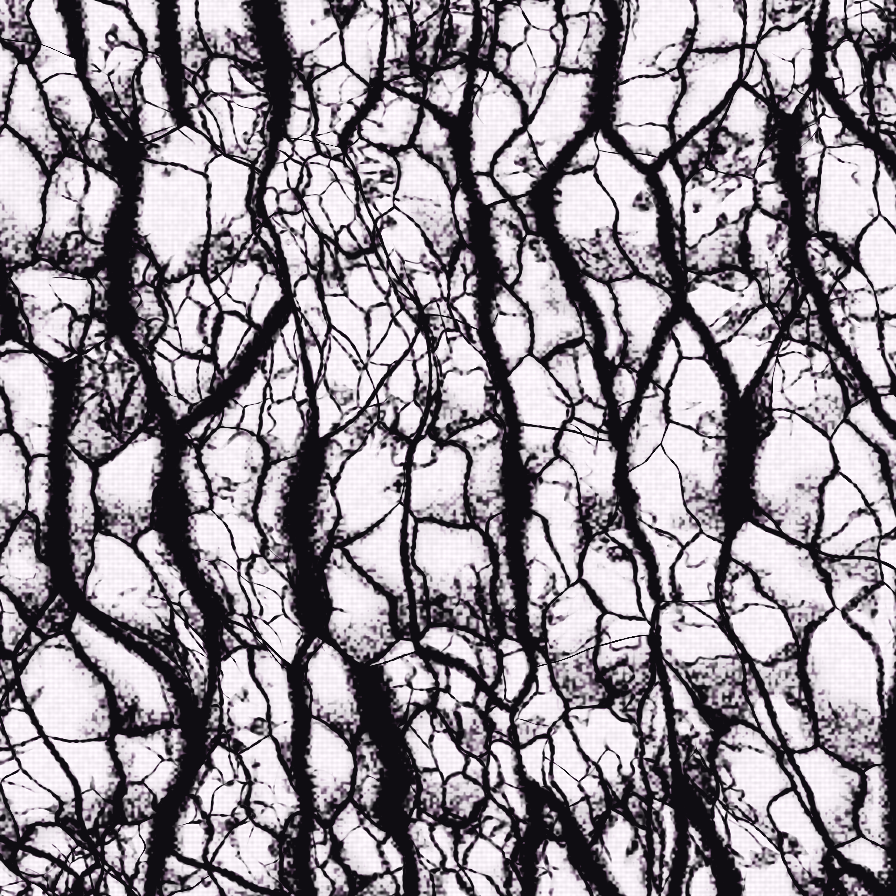
Write a WebGL 2 fragment shader that draws this texture.

```glsl
#version 300 es
precision highp float;

#define CRACK_GRID vec2(8.0, 3.5)
#define SCALE_GRID vec2(15.0, 9.5)
#define PEBBLE_GRID vec2(30.0, 21.0)
#define JITTER 0.72
#define CRACK_WIDTH 0.0225
#define LINE_WIDTH 0.0052
#define GRAIN_FREQ 270.0
#define WEAVE_FREQ 180.0
#define PAPER vec3(0.970, 0.945, 0.970)
#define INK vec3(0.060, 0.050, 0.070)

uniform vec2 u_resolution;
out vec4 fragColor;

float hash(vec2 p) {
    vec3 q = fract(vec3(p.xyx) * 0.1031);
    q += dot(q, q.yzx + 33.33);
    return fract((q.x + q.y) * q.z);
}

float noise(vec2 p) {
    vec2 i = floor(p), f = fract(p);
    f = f * f * (3.0 - 2.0 * f);
    return mix(mix(hash(i), hash(i + vec2(1, 0)), f.x),
               mix(hash(i + vec2(0, 1)), hash(i + vec2(1, 1)), f.x), f.y);
}

float fbm(vec2 p) {
    return (4.0 * noise(p) + 2.0 * noise(p * 2.03 + 7.1) + noise(p * 4.1 + 3.7)) / 7.0;
}

vec2 warp(vec2 p, float freq, float amount) {
    return p + amount * (vec2(noise(p * freq), noise(p * freq + 41.3)) - 0.5);
}

// Jittered site in a lattice whose odd rows are shifted by half a cell
vec2 sitePoint(vec2 id) {
    vec2 jitter = vec2(hash(id + 11.5), hash(id + 57.3)) - 0.5;
    return id + vec2(0.5 * mod(id.y, 2.0), 0.0) + 0.5 + JITTER * jitter;
}

vec2 neighbourId(vec2 q, int i, int j) {
    float row = floor(q.y) + float(j);
    return vec2(floor(q.x - 0.5 * mod(row, 2.0)) + float(i), row);
}

// Squared distance, steeper above the site than below it for domed tops
float domeSquared(vec2 v, float dome) {
    v.y *= v.y > 0.0 ? 1.0 + dome : 1.0 - dome;
    return dot(v, v);
}

// x: border distance on the canvas over each border's own weight, y: height in the cell
vec2 cells(vec2 p, vec2 grid, float seed, float dome, float thinnest, float level) {
    vec2 q = p * grid + seed, own = vec2(0.0);
    float nearest = 1e3;
    for (int j = -2; j <= 2; j++)
        for (int i = -2; i <= 2; i++) {
            vec2 id = neighbourId(q, i, j);
            float d = domeSquared(q - sitePoint(id), dome);
            if (d < nearest) { nearest = d; own = id; }
        }
    vec2 centre = sitePoint(own);
    float border = 1e3;
    for (int j = -2; j <= 2; j++)
        for (int i = -2; i <= 2; i++) {
            vec2 id = neighbourId(q, i, j);
            if (distance(id, own) < 0.5) continue;
            vec2 site = sitePoint(id), across = (site - centre) * grid;
            float weight = mix(thinnest, 1.25, hash(id + own + 5.0));
            weight *= mix(level, 1.0, pow(normalize(across).x, 2.0));
            float gap = 0.5 * (domeSquared(q - site, dome) - nearest) / length(across);
            border = min(border, gap / weight);
        }
    return vec2(border, q.y - centre.y);
}

void main() {
    vec2 uv = gl_FragCoord.xy / u_resolution;
    vec2 p = warp(warp(uv, 5.0, 0.07), 20.0, 0.018);
    p.x += 0.15 * p.y;
    float patches = noise(uv * 13.0 + 3.0);

    // Steep branching cracks
    float crackEdge = cells(p, CRACK_GRID, 20.0, 0.0, 0.2, 0.1).x / (0.5 + noise(uv * 7.0 + 9.0));
    float crack = 1.45 * (1.0 - smoothstep(0.0, CRACK_WIDTH, crackEdge));

    // Overlapping scales with thin outlines and shaded feet
    vec2 scale = cells(warp(p, 38.0, 0.013), SCALE_GRID, 60.0, 0.36, 0.45, 0.65);
    float outline = 1.0 - smoothstep(0.0, LINE_WIDTH, scale.x);
    float fringe = 0.5 * exp(-85.0 * scale.x) * smoothstep(0.15, 0.75, patches);
    float foot = 0.42 * smoothstep(0.0, 0.7, -scale.y) * smoothstep(0.3, 0.7, noise(uv * 21.0));

    // Small pebbles gathered in patches and along the cracks
    float pebbleEdge = cells(warp(p, 50.0, 0.014), PEBBLE_GRID, 90.0, 0.25, 0.4, 0.7).x;
    float pebbleArea = smoothstep(0.52, 0.75, noise(uv * 9.0 + 31.0) + 0.25 * exp(-45.0 * crackEdge));
    float pebble = 0.8 * pebbleArea * (1.0 - smoothstep(0.0, LINE_WIDTH, pebbleEdge));

    // Short curved wrinkles
    vec2 slanted = vec2(p.x + 0.5 * p.y, p.y - 0.3 * p.x) * vec2(20.0, 26.0);
    float wrinkleMask = smoothstep(0.35, 0.65, noise(uv * 15.0 + 71.0));
    float wrinkle = 0.62 * wrinkleMask * (1.0 - smoothstep(0.0, 0.075, abs(fbm(slanted) - 0.5)));

    // Grain breaks the darkness into stipple
    float dark = max(max(crack, outline), max(pebble, wrinkle)) + fringe + foot;
    float grain = noise(uv * GRAIN_FREQ) - 0.5;
    float ink = smoothstep(0.16, 0.95, dark + 0.95 * grain * smoothstep(0.02, 0.3, dark));

    // Woven paper and a violet cast in the half tones
    vec2 thread = sin(6.28318 * uv * WEAVE_FREQ);
    float weave = 0.025 * thread.y + 0.015 * thread.x + 0.05 * grain;
    vec3 colour = mix(PAPER * (1.0 + weave - 0.1 * smoothstep(0.05, 0.4, dark)), INK, ink);
    colour.g -= 0.3 * ink * (1.0 - ink) * smoothstep(0.3, 0.8, noise(uv * 120.0));
    fragColor = vec4(clamp(colour, 0.0, 1.0), 1.0);
}
```
